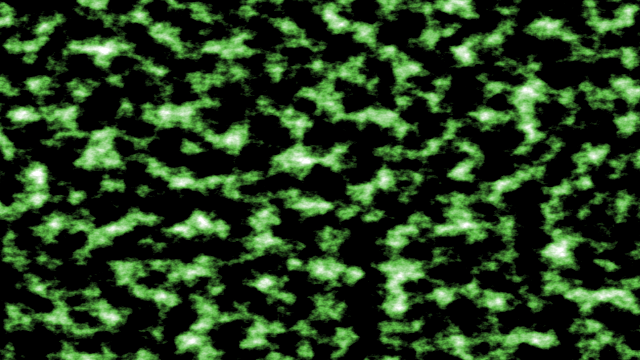
A WebGL 2 fragment shader for this texture:

```glsl
#version 300 es
precision highp float;
// Ragged, slightly flattened green clumps with pale cores on black.

uniform vec2 u_resolution;
out vec4 fragColor;

const vec2  CELLS      = vec2(11.0, 16.0);  // noise cells per canvas height
const int   OCTAVES    = 5;
const float GAIN       = 0.5;
const float LACUNARITY = 2.0;
const vec2  OCTAVE_SHIFT = vec2(17.37, 9.61);
const float BLACK_LEVEL = -0.04;            // field value where green begins
const float GREEN_LEVEL = 0.285;            // field value of full green
const float WHITE_LEVEL = 0.74;             // field value of full white
const vec3  GREEN = vec3(0.36, 0.73, 0.27);
const vec3  WHITE = vec3(1.0);
const float TAU = 6.2831853;

float hash(vec2 p) {
    return fract(sin(dot(p, vec2(127.1, 311.7))) * 43758.5453);
}

// Slope contribution of one lattice corner
float corner(vec2 cell, vec2 offset) {
    float angle = TAU * hash(cell);
    return dot(vec2(cos(angle), sin(angle)), offset);
}

float gradientNoise(vec2 p) {
    vec2 i = floor(p);
    vec2 f = p - i;
    vec2 w = f * f * f * (f * (f * 6.0 - 15.0) + 10.0);
    const vec2 e = vec2(0.0, 1.0);
    float low  = mix(corner(i, f), corner(i + e.yx, f - e.yx), w.x);
    float high = mix(corner(i + e.xy, f - e.xy), corner(i + e.yy, f - e.yy), w.x);
    return mix(low, high, w.y);
}

float fbm(vec2 p) {
    float sum = 0.0;
    float amplitude = 1.0;
    for (int k = 0; k < OCTAVES; k++) {
        sum += amplitude * gradientNoise(p);
        p = p * LACUNARITY + OCTAVE_SHIFT;
        amplitude *= GAIN;
    }
    return sum;
}

// Black to green, then green to white
vec3 ramp(float field) {
    float green = clamp((field - BLACK_LEVEL) / (GREEN_LEVEL - BLACK_LEVEL), 0.0, 1.0);
    float white = clamp((field - GREEN_LEVEL) / (WHITE_LEVEL - GREEN_LEVEL), 0.0, 1.0);
    return mix(GREEN * green, WHITE, white);
}

void main() {
    vec2 uv = gl_FragCoord.xy / u_resolution.y;
    fragColor = vec4(ramp(fbm(uv * CELLS + OCTAVE_SHIFT)), 1.0);
}
```
